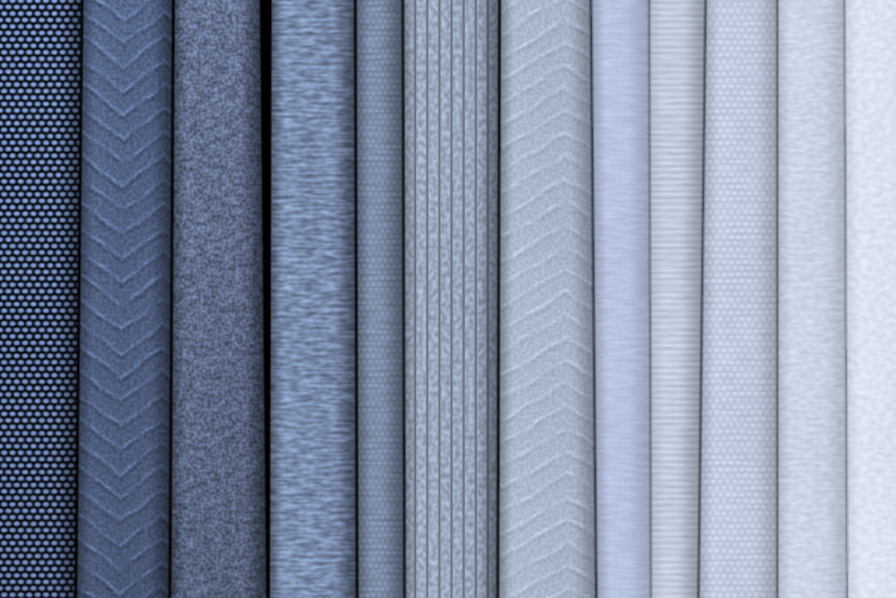
Reproduce this texture procedurally as a WebGL 2 fragment shader.

```glsl
#version 300 es
precision highp float;
uniform vec2 u_resolution;
out vec4 fragColor;

const int ROLLS = 12;
const float TAU = 6.2831853;

// Seams between rolls, as fractions of the width
const float seamTop[13] = float[](-0.08, 0.092, 0.194, 0.302, 0.397, 0.450, 0.558,
                                  0.660, 0.725, 0.788, 0.868, 0.943, 1.06);
const float seamBottom[13] = float[](-0.08, 0.085, 0.190, 0.300, 0.399, 0.452, 0.556,
                                     0.666, 0.727, 0.780, 0.868, 0.946, 1.06);
// Darkness of each seam
const float seamDepth[13] = float[](0.0, 0.92, 0.92, 1.0, 0.88, 0.74, 0.82,
                                    0.52, 0.28, 0.46, 0.36, 0.24, 0.0);
const vec3 dye[12] = vec3[](
    vec3(0.27, 0.33, 0.45), vec3(0.31, 0.37, 0.50), vec3(0.36, 0.41, 0.52),
    vec3(0.47, 0.54, 0.67), vec3(0.49, 0.55, 0.66), vec3(0.56, 0.61, 0.69),
    vec3(0.66, 0.71, 0.79), vec3(0.71, 0.76, 0.87), vec3(0.75, 0.79, 0.86),
    vec3(0.75, 0.79, 0.87), vec3(0.78, 0.82, 0.89), vec3(0.84, 0.87, 0.92));

vec2 hashGradient(vec2 cell) {
    vec3 q = fract(cell.xyx * vec3(0.1031, 0.1030, 0.0973));
    q += dot(q, q.yzx + 33.33);
    float angle = TAU * fract((q.x + q.y) * q.z);
    return vec2(cos(angle), sin(angle));
}

float gradientNoise(vec2 p) {
    vec2 i = floor(p), f = fract(p);
    vec2 w = f * f * f * (f * (f * 6.0 - 15.0) + 10.0);
    vec2 e = vec2(1.0, 0.0);
    float low = mix(dot(hashGradient(i), f), dot(hashGradient(i + e), f - e), w.x);
    float high = mix(dot(hashGradient(i + e.yx), f - e.yx),
                     dot(hashGradient(i + 1.0), f - 1.0), w.x);
    return 1.4 * mix(low, high, w.y);
}

float seam(int i, float y) {
    return mix(seamBottom[i], seamTop[i], y);
}

// Staggered thread bumps, about -1 to 1
float basketWeave(vec2 p, vec2 cell) {
    vec2 q = p / cell;
    q.x += 0.5 * mod(floor(q.y), 2.0);
    vec2 f = fract(q) - 0.5;
    return 1.0 - 2.0 * smoothstep(0.12, 0.58, length(f));
}

// Raised zigzag lines with a shadow under each
float herringbone(vec2 p, float t, float peak, float span, float rise, float pitch) {
    float fold = abs(fract((t - peak) / (2.0 * span) + 0.5) - 0.5) * 2.0;
    float row = (p.y + rise * fold) / pitch + 0.14 * gradientNoise(p * 22.0);
    float f = fract(row) - 0.5;
    float ridge = exp(-pow(f / 0.09, 2.0));
    float shadow = exp(-pow((f + 0.20) / 0.11, 2.0));
    float worn = 0.75 + 0.8 * gradientNoise(p * vec2(45.0, 30.0));
    return (ridge - 0.6 * shadow) * worn;
}

// Narrow dark grooves between pebbled ribs
float corduroy(vec2 p) {
    float f = abs(fract((p.x - 0.695) / 0.0203 + 0.5) - 0.5);
    float groove = 1.0 - smoothstep(0.02, 0.17, f);
    float pebbles = gradientNoise(p * vec2(130.0, 110.0));
    return 0.07 - 0.38 * groove * (0.85 + 0.6 * pebbles) + 0.20 * pebbles;
}

// Relative brightness change of the cloth on one roll
float clothRelief(int roll, vec2 p, float t) {
    float grain = gradientNoise(p * 170.0);
    float threads = gradientNoise(p * vec2(30.0, 165.0));
    if (roll == 0) return 0.80 * basketWeave(p, vec2(0.0140, 0.0108)) + 0.15 * grain;
    if (roll == 1) return 0.26 * herringbone(p, t, 0.02, 0.44, 0.050, 0.040) + 0.16 * grain;
    if (roll == 2) {
        float creases = gradientNoise(p * vec2(60.0, 85.0) + 1.5 * gradientNoise(p * 14.0));
        return 0.20 * creases + 0.28 * grain;
    }
    if (roll == 3) return 0.24 * threads + 0.16 * gradientNoise(p * vec2(80.0, 150.0));
    if (roll == 4) return 0.055 * basketWeave(p, vec2(0.0100, 0.0100)) + 0.09 * threads;
    if (roll == 5) return corduroy(p);
    if (roll == 6) return 0.10 * herringbone(p, t, 0.70, 0.66, 0.062, 0.038) + 0.07 * grain;
    if (roll == 7) return 0.05 * threads + 0.02 * grain;
    if (roll == 8) return 0.035 * sin(TAU * p.y / 0.0105) + 0.05 * threads;
    if (roll == 9) return 0.040 * basketWeave(p, vec2(0.0120, 0.0105)) + 0.04 * threads;
    if (roll == 10) return 0.05 * gradientNoise(p * vec2(80.0, 140.0)) + 0.04 * threads;
    return 0.05 * gradientNoise(p * vec2(75.0, 115.0)) + 0.02 * grain;
}

void main() {
    vec2 uv = gl_FragCoord.xy / u_resolution;
    vec2 p = uv * vec2(1.5, 1.0);

    // Find the roll under this point
    int roll = 0;
    for (int i = 1; i < ROLLS; i++) {
        if (uv.x > seam(i, uv.y)) roll = i;
    }
    float left = seam(roll, uv.y), right = seam(roll + 1, uv.y);
    float t = (uv.x - left) / (right - left);
    float fromLeft = 1.5 * (uv.x - left), toRight = 1.5 * (right - uv.x);
    if (roll == 2) toRight -= mix(0.001, 0.015, uv.y);

    // Rounded body, soft falloff and tight seam shadow
    float depthLeft = seamDepth[roll], depthRight = seamDepth[roll + 1];
    float shade = 1.04 - 0.06 * t;
    shade *= 1.0 - 0.35 * depthLeft * (1.0 - smoothstep(0.0, 0.026, fromLeft));
    shade *= 1.0 - 0.48 * depthRight * (1.0 - smoothstep(0.0, 0.042, toRight));
    shade *= 1.0 - depthLeft * (1.0 - smoothstep(-0.001, 0.0045, fromLeft));
    shade *= 1.0 - depthRight * (1.0 - smoothstep(0.0, 0.006, toRight));
    if (roll < 3) shade *= mix(0.92, 1.08, uv.y);

    float relief = clothRelief(roll, p, t);
    vec3 color = dye[roll] * shade * (1.0 + relief);
    color += 0.010 * gradientNoise(p * 6.0);
    fragColor = vec4(clamp(color, 0.0, 1.0), 1.0);
}
```
